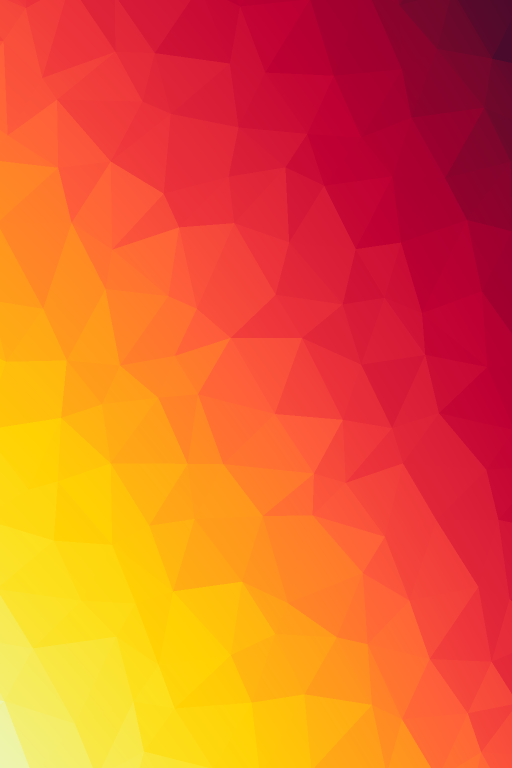
This background is drawn by a Shadertoy shader. Its source:

```glsl
// Low-poly triangle mesh shaded by a diagonal sweep from pale yellow to dark wine.

const vec2 GRID = vec2(9.0, 13.0);   // mesh cells across the canvas
const float JITTER = 0.68;           // vertex scatter, in cells
const float FACET_TONE = 0.075;      // random tone spread between facets
const float FACET_FLATNESS = 0.65;   // 0 follows the smooth sweep, 1 is flat
const int STOPS = 11;

// Colour stops: rgb, then the position along the sweep
const vec4 RAMP[STOPS] = vec4[STOPS](
    vec4(0.93, 0.96, 0.70, 0.00), vec4(0.96, 0.93, 0.40, 0.14),
    vec4(0.99, 0.88, 0.12, 0.30), vec4(1.00, 0.82, 0.01, 0.44),
    vec4(1.00, 0.60, 0.11, 0.67), vec4(1.00, 0.37, 0.23, 0.88),
    vec4(0.93, 0.20, 0.23, 1.03), vec4(0.75, 0.00, 0.20, 1.34),
    vec4(0.60, 0.00, 0.18, 1.53), vec4(0.45, 0.03, 0.17, 1.68),
    vec4(0.29, 0.04, 0.17, 1.80));

float hash(vec2 p) {
    return fract(sin(dot(p, vec2(127.1, 311.7))) * 43758.5453);
}

vec3 rampColor(float t) {
    vec3 color = RAMP[0].rgb;
    for (int i = 1; i < STOPS; i++) {
        float blend = clamp((t - RAMP[i - 1].w) / (RAMP[i].w - RAMP[i - 1].w), 0.0, 1.0);
        color = mix(color, RAMP[i].rgb, blend);
    }
    return color;
}

// Position along the sweep; its level lines bend down to the right
float sweep(vec2 uv) {
    return uv.y + uv.x * (0.62 + 0.22 * uv.x + 0.1 * (1.0 - uv.y));
}

// Scattered mesh vertex; alternate rows are staggered
vec2 meshVertex(vec2 id) {
    vec2 scatter = vec2(hash(id), hash(id + 57.3)) - 0.5;
    float stagger = 0.5 * mod(id.y, 2.0) - 0.25;
    return id + vec2(stagger, 0.0) + JITTER * scatter;
}

float cross2(vec2 a, vec2 b) {
    return a.x * b.y - a.y * b.x;
}

bool insideTriangle(vec2 p, vec2 a, vec2 b, vec2 c) {
    vec3 side = vec3(cross2(b - a, p - a), cross2(c - b, p - b), cross2(a - c, p - c));
    return all(greaterThanEqual(side, vec3(0.0))) || all(lessThanEqual(side, vec3(0.0)));
}

vec3 facetColor(vec2 p, vec2 a, vec2 b, vec2 c) {
    vec2 center = (a + b + c) / 3.0;
    float tone = mix(sweep(p / GRID), sweep(center / GRID), FACET_FLATNESS);
    float variation = hash(floor(center * 16.0)) - 0.5;
    return rampColor(tone + FACET_TONE * variation);
}

vec3 meshColor(vec2 uv) {
    vec2 p = uv * GRID;
    // Look for the facet that holds p among the nearby cells
    for (int y = -1; y <= 1; y++) {
        for (int x = -1; x <= 1; x++) {
            vec2 id = floor(p) + vec2(x, y);
            vec2 a = meshVertex(id);
            vec2 b = meshVertex(id + vec2(1.0, 0.0));
            vec2 c = meshVertex(id + vec2(1.0, 1.0));
            vec2 d = meshVertex(id + vec2(0.0, 1.0));

            // Turn the corners so that a-c is the shorter diagonal
            if (distance(b, d) < distance(a, c)) {
                vec2 first = a;
                a = b;
                b = c;
                c = d;
                d = first;
            }
            if (insideTriangle(p, a, b, c)) return facetColor(p, a, b, c);
            if (insideTriangle(p, a, c, d)) return facetColor(p, a, c, d);
        }
    }
    return rampColor(sweep(uv));
}

void mainImage(out vec4 fragColor, in vec2 fragCoord) {
    // Four samples per pixel smooth the facet edges
    vec3 color = vec3(0.0);
    for (int i = 0; i < 4; i++) {
        vec2 offset = vec2(i % 2, i / 2) * 0.5 - 0.25;
        color += meshColor((fragCoord + offset) / iResolution.xy);
    }
    fragColor = vec4(color / 4.0, 1.0);
}
```
